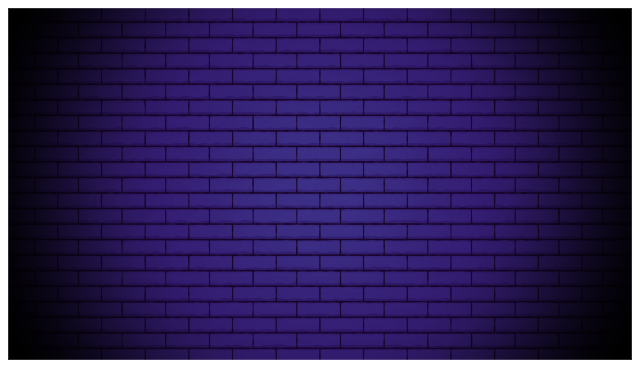
This pattern is drawn by a Shadertoy shader. Its source:

```glsl
const vec2 BRICK = vec2(0.1187, 0.04222);
const vec2 WALL_ORIGIN = vec2(0.7506, 0.940);
const float ODD_SHIFT = 0.0628;
const float FRAME = 0.0222;
const vec3 CORE = vec3(0.235, 0.182, 0.525);
const vec3 OUTER = vec3(0.202, 0.112, 0.445);
const vec3 MORTAR = vec3(0.095, 0.015, 0.17);

vec2 gradientAt(vec2 cell) {
    vec3 p = fract(cell.xyx * vec3(0.1031, 0.1030, 0.0973));
    p += dot(p, p.yzx + 33.33);
    float angle = 6.2832 * fract((p.x + p.y) * p.z);
    return vec2(cos(angle), sin(angle));
}

float gradientNoise(vec2 p) {
    vec2 i = floor(p), f = fract(p);
    vec2 u = f * f * (3.0 - 2.0 * f);
    vec2 e = vec2(0.0, 1.0);
    float low = mix(dot(gradientAt(i), f), dot(gradientAt(i + e.yx), f - e.yx), u.x);
    float high = mix(dot(gradientAt(i + e), f - e), dot(gradientAt(i + 1.0), f - 1.0), u.x);
    return mix(low, high, u.y);
}

float roundBox(vec2 p, vec2 halfSize, float radius) {
    vec2 d = abs(p) - halfSize + radius;
    return length(max(d, 0.0)) + min(max(d.x, d.y), 0.0) - radius;
}

// Coverage of the region where the distance is negative
float fill(float distance, float pixel) {
    return 1.0 - smoothstep(-0.7 * pixel, 0.7 * pixel, distance);
}

vec3 brickWall(vec2 p, vec3 face, vec3 mortar, float pixel) {
    // Staggered rows, counted downward
    float row = floor((WALL_ORIGIN.y - p.y) / BRICK.y);
    float shift = mod(row, 2.0) < 0.5 ? ODD_SHIFT : 0.0;
    float column = (p.x - WALL_ORIGIN.x + shift) / BRICK.x;
    float fromBottom = p.y - WALL_ORIGIN.y + (row + 1.0) * BRICK.y;
    vec2 local = vec2((fract(column) - 0.5) * BRICK.x, fromBottom - 0.5 * BRICK.y);
    vec2 seed = vec2(p.x * 48.0 + floor(column) * 17.3, row * 7.37);

    // Worn outline
    float wobble = 0.0013 * gradientNoise(p * 65.0);
    float body = roundBox(local, 0.5 * BRICK - vec2(0.0016, 0.0021), 0.003) + wobble;

    // Chipped lower shade and thin upper bevel
    float chip = 0.0085 + 0.0048 * gradientNoise(seed);
    float bevel = 0.0065 + 0.0030 * gradientNoise(seed + 31.7);
    float shade = fill(fromBottom - chip, pixel);
    float rim = fill(BRICK.y - fromBottom - bevel, pixel);
    vec3 color = face * (1.0 + 0.035 * gradientNoise(p * vec2(14.0, 38.0)));
    color = mix(color, face * vec3(0.84, 0.73, 0.86), shade);
    color = mix(color, face * vec3(0.94, 0.90, 0.95), rim);
    return mix(mortar, color, fill(body, pixel));
}

void mainImage(out vec4 fragColor, in vec2 fragCoord) {
    float pixel = 1.0 / iResolution.y;
    vec2 p = fragCoord * pixel;
    vec2 center = 0.5 * iResolution.xy * pixel;

    // Round pool of light fading to black
    float radius = length(p - center);
    float light = 1.0 - smoothstep(0.4, 0.96, radius);
    vec3 face = mix(CORE, OUTER, smoothstep(0.05, 0.5, radius));
    vec3 wall = light * brickWall(p, face, MORTAR, pixel);

    // White frame
    float panel = roundBox(p - center, center - FRAME, 0.0);
    fragColor = vec4(mix(vec3(1.0), wall, fill(panel, pixel)), 1.0);
}
```
